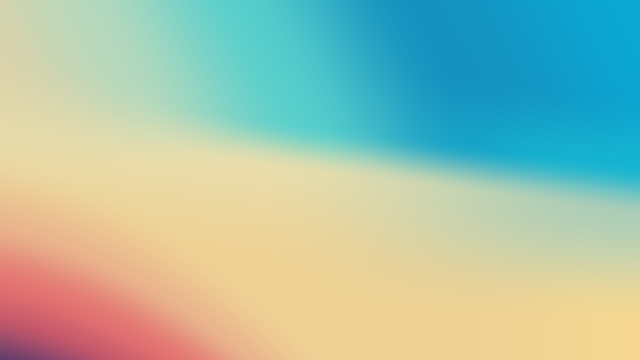
Give the GLSL for this background, as a Shadertoy shader.

```glsl
// A soft, blurred gradient of a turquoise sky over pale sand with a warm corner.
// Sky and sand are colour ramps along skewed axes, joined by a sloping haze;
// a curved falloff from the lower left lays coral and violet over the sand.

float ramp(float from, float to, float x) {
    return smoothstep(from, to, x);
}

// Cream at the left, through turquoise, to deep blue at the right
vec3 skyColor(vec2 p, float height) {
    float s = p.x + 0.3 * (p.y - 0.8);
    vec3 c = mix(vec3(0.86, 0.82, 0.66), vec3(0.71, 0.85, 0.74), ramp(-0.02, 0.22, s));
    c = mix(c, vec3(0.34, 0.81, 0.80), ramp(0.18, 0.45, s));
    c = mix(c, vec3(0.08, 0.57, 0.75), ramp(0.42, 0.71, s));
    c = mix(c, vec3(0.04, 0.66, 0.83), ramp(0.72, 1.05, s));

    // Brighter cyan just above the haze
    float glow = (1.0 - ramp(0.04, 0.27, height)) * ramp(0.55, 0.90, p.x);
    return mix(c, vec3(0.09, 0.73, 0.83), 0.8 * glow);
}

// Amber below, pale cream near the haze, cool grey green at the right
vec3 sandColor(vec2 p, float height) {
    vec3 amber = mix(vec3(0.935, 0.82, 0.58), vec3(0.96, 0.845, 0.57), ramp(0.7, 1.0, p.x));
    vec3 c = mix(amber, vec3(0.91, 0.87, 0.68), ramp(-0.35, 0.0, height));
    float cool = ramp(0.40, 1.0, p.x) * ramp(0.10, 0.46, p.y);
    return mix(c, vec3(0.66, 0.80, 0.72), cool);
}

// Violet, rose, coral and peach fading outwards from the lower left
vec3 addWarmCorner(vec3 c, vec2 p) {
    float d = p.y + 0.4 * p.x + 1.4 * p.x * p.x;
    vec3 warm = mix(vec3(0.32, 0.22, 0.42), vec3(0.77, 0.34, 0.42), ramp(-0.04, 0.13, d));
    warm = mix(warm, vec3(0.89, 0.45, 0.44), ramp(0.09, 0.23, d));
    warm = mix(warm, vec3(0.91, 0.67, 0.54), ramp(0.20, 0.38, d));
    return mix(warm, c, ramp(0.28, 0.58, d));
}

void mainImage(out vec4 fragColor, in vec2 fragCoord) {
    vec2 p = fragCoord / iResolution.xy;

    // Sloping haze line, wide at the left and tighter at the right
    float height = p.y - (0.695 - 0.225 * p.x);
    float haze = mix(0.17, 0.07, ramp(0.0, 0.4, p.x));

    vec3 ground = addWarmCorner(sandColor(p, height), p);
    vec3 color = mix(ground, skyColor(p, height), ramp(-haze, haze, height));
    fragColor = vec4(color, 1.0);
}
```
